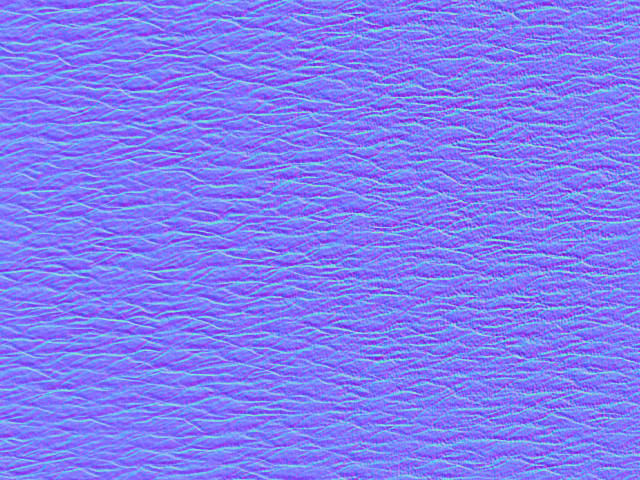
Write a Shadertoy shader that draws this texture map.

```glsl
// Tangent-space normal map of fine leather with long, crossing creases.

// Crease families: slope, lines per canvas height, depth, width scale
const int FAMILY_COUNT = 4;
const vec4 FAMILIES[FAMILY_COUNT] = vec4[FAMILY_COUNT](
    vec4( 0.03, 29.0, 0.0036, 1.00),
    vec4(-0.22, 27.0, 0.0027, 0.95),
    vec4( 0.25, 29.0, 0.0031, 0.95),
    vec4( 0.52, 27.0, 0.0021, 0.80));

const float STEEP_WALL   = 0.0058;  // width of the wall facing up
const float GENTLE_WALL  = 0.0120;  // width of the wall facing down
const vec2  BEND_SCALE   = vec2(9.0, 14.0);
const float BEND         = 0.55;
const vec2  WOBBLE_SCALE = vec2(26.0, 36.0);
const float WOBBLE       = 0.24;
const float BREAK_SCALE  = 13.0;    // how often a crease fades along its run

const vec2  GRAIN_SCALE  = vec2(85.0, 140.0);
const float GRAIN_DEPTH  = 0.0014;
const vec2  PORE_SCALE   = vec2(215.0, 160.0);
const float PORE_DEPTH   = 0.0012;
const float PORE_IN_CREASE = 260.0; // extra roughness per crease depth
const vec2  PATCH_SCALE  = vec2(30.0, 48.0);
const float GRAIN_SHEAR  = 0.30;

const float SAMPLE_STEP  = 0.0010;  // reach of the slope estimate
const float RELIEF       = 1.05;
const float EDGE_RELIEF  = 0.82;    // softer relief at the borders
const float DOWNWARD_TILT = 0.02;

vec2 randomDirection(vec2 cell) {
    vec3 q = fract(cell.xyx * vec3(0.1031, 0.1030, 0.0973));
    q += dot(q, q.yzx + 33.33);
    float angle = 6.28318 * fract((q.x + q.y) * q.z);
    return vec2(cos(angle), sin(angle));
}

float gradientNoise(vec2 p) {
    vec2 cell = floor(p);
    vec2 f = p - cell;
    vec2 blend = f * f * f * (f * (f * 6.0 - 15.0) + 10.0);
    vec2 e = vec2(0.0, 1.0);
    float a = dot(randomDirection(cell), f);
    float b = dot(randomDirection(cell + e.yx), f - e.yx);
    float c = dot(randomDirection(cell + e.xy), f - e.xy);
    float d = dot(randomDirection(cell + e.yy), f - e.yy);
    return mix(mix(a, b, blend.x), mix(c, d, blend.x), blend.y);
}

// Depth of one family of wavy, broken grooves with uneven walls
float creaseDepth(vec2 p, vec4 family, float seed) {
    float line = (p.y - family.x * p.x) * family.y;
    line += BEND * gradientNoise(p * BEND_SCALE + seed);
    line += WOBBLE * gradientNoise(p * WOBBLE_SCALE + seed * 1.7);
    float id = floor(line);
    float offset = (line - id - 0.5) / family.y;
    float wall = (offset < 0.0 ? STEEP_WALL : GENTLE_WALL) * family.w;
    float groove = 1.0 - smoothstep(0.0, wall, abs(offset));
    float fade = gradientNoise(vec2(p.x * BREAK_SCALE, id * 5.37 + seed));
    return family.z * groove * mix(0.35, 1.15, smoothstep(-0.35, 0.35, fade));
}

float leatherHeight(vec2 p, float poreAmount) {
    // Joining the families as a norm keeps crossings from piling up
    float squares = 0.0;
    for (int i = 0; i < FAMILY_COUNT; i++) {
        float d = creaseDepth(p, FAMILIES[i], 13.3 * float(i) + 4.1);
        squares += d * d;
    }
    float depth = sqrt(squares);

    // Patchy wrinkles and pores, sheared along the rising creases
    vec2 sheared = vec2(p.x, p.y - GRAIN_SHEAR * p.x);
    float patchy = 1.0 + 1.1 * gradientNoise(p * PATCH_SCALE + 3.9);
    float grain = GRAIN_DEPTH * gradientNoise(sheared * GRAIN_SCALE + 7.7);
    float pores = PORE_DEPTH * gradientNoise(sheared * PORE_SCALE + 31.3);
    pores *= poreAmount * (0.6 + PORE_IN_CREASE * depth);
    return patchy * grain + pores - depth;
}

void mainImage(out vec4 fragColor, in vec2 fragCoord) {
    vec2 uv = fragCoord / iResolution.xy;
    vec2 p = fragCoord / iResolution.y;

    // Pores grow toward the right, relief softens at the borders
    float poreAmount = mix(0.5, 1.35, smoothstep(0.2, 0.8, uv.x));
    vec2 inset = smoothstep(vec2(0.0), vec2(0.15, 0.40), uv)
               * (1.0 - smoothstep(vec2(0.85, 0.95), vec2(1.05), uv));
    float inside = inset.x * inset.y;

    // Surface slope from central differences
    vec2 e = vec2(SAMPLE_STEP, 0.0);
    vec2 slope = vec2(
        leatherHeight(p + e.xy, poreAmount) - leatherHeight(p - e.xy, poreAmount),
        leatherHeight(p + e.yx, poreAmount) - leatherHeight(p - e.yx, poreAmount));
    slope *= RELIEF * mix(EDGE_RELIEF, 1.0, inside) / (2.0 * SAMPLE_STEP);
    slope.y += DOWNWARD_TILT * inside;

    vec3 normal = normalize(vec3(-slope, 1.0));
    fragColor = vec4(0.5 + 0.5 * normal, 1.0);
}
```
